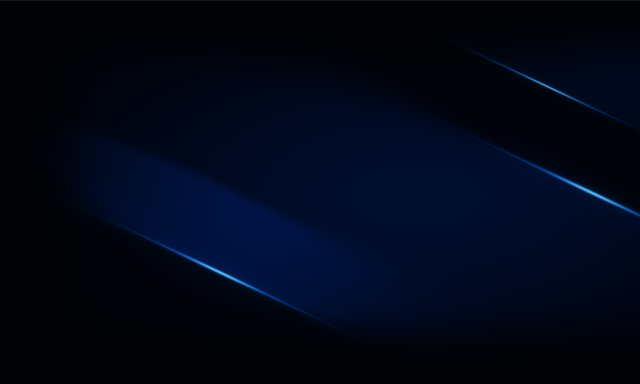
A Shadertoy shader for this background:

```glsl
// Dark navy backdrop crossed by three slanted light streaks.
// Broad Gaussian glows are cut by soft slanted edges; each streak is a thin
// core with a halo, tapered along its length around a hot spot.

// Positions are in canvas heights, origin at the lower left.
const vec2 LOW_BEAM  = vec2(0.574, 0.290);
const vec2 MID_BEAM  = vec2(1.541, 0.498);
const vec2 HIGH_BEAM = vec2(1.429, 0.773);
const vec2 BAND_EDGE = vec2(0.584, 0.513);
const float BEAM_SLOPE = -0.472;
const float BAND_SLOPE = -0.490;

const vec2 HAZE_CENTER = vec2(1.09, 0.49);
const vec2 HAZE_SIZE   = vec2(0.88, 0.42);
const vec2 CORNER_CENTER = vec2(1.63, 0.79);
const vec2 CORNER_SIZE   = vec2(0.40, 0.22);

const float HAZE_LEVEL   = 0.168;
const float BAND_LEVEL   = 0.130;
const float CORNER_LEVEL = 0.085;
const float BAND_LENGTH  = 0.44;

const vec3 NAVY = vec3(0.0, 0.285, 1.0);
const vec3 BEAM_BLUE = vec3(0.02, 0.29, 0.68);
const vec3 BEAM_HOT  = vec3(0.30, 0.44, 0.28);
const vec3 BASE = vec3(0.0, 0.003, 0.010);
const vec3 RIM  = vec3(0.09);

float bell(float x) { return exp(-x * x); }

float glow(vec2 p, vec2 center, vec2 size) {
    vec2 q = (p - center) / size;
    return exp(-dot(q, q));
}

// Coordinates along (x) and above (y) a slanted line through the anchor.
vec2 lineSpace(vec2 p, vec2 anchor, float slope) {
    vec2 dir = normalize(vec2(1.0, slope));
    vec2 q = p - anchor;
    return vec2(dot(q, dir), dot(q, vec2(-dir.y, dir.x)));
}

// Soft step from 0 below the line to 1 above it.
float above(float dist, float softness) {
    return smoothstep(-softness, softness, dist);
}

vec3 beam(vec2 q, float width, float reach, float hotReach) {
    float taper = bell(q.x / reach);
    float core = bell(q.y / (width * (0.6 + 0.4 * taper)));
    float halo = exp(-abs(q.y) / (width * 3.5));
    return BEAM_BLUE * taper * (0.80 * core + 0.20 * halo)
         + BEAM_HOT * core * bell(q.x / hotReach);
}

void mainImage(out vec4 fragColor, in vec2 fragCoord) {
    vec2 p = fragCoord / iResolution.y;
    vec2 low  = lineSpace(p, LOW_BEAM, BEAM_SLOPE);
    vec2 mid  = lineSpace(p, MID_BEAM, BEAM_SLOPE);
    vec2 high = lineSpace(p, HIGH_BEAM, BEAM_SLOPE);
    vec2 band = lineSpace(p, BAND_EDGE, BAND_SLOPE);

    // Wide haze between the low and middle streaks, blurrier to the left
    float midSoft = 0.015 + 0.13 * (1.0 - smoothstep(-1.0, -0.15, mid.x));
    float lowSoft = 0.015 + 0.10 * smoothstep(0.15, 0.70, abs(low.x));
    float aboveLow = above(low.y, lowSoft);
    float haze = HAZE_LEVEL * glow(p, HAZE_CENTER, HAZE_SIZE);
    haze *= mix(1.0, 0.24, above(mid.y, midSoft));
    haze *= mix(0.48, 1.0, aboveLow);

    // Brighter band over the low streak; its top edge bends down at the left
    float bend = min(band.x, 0.0);
    float topDist = band.y + 0.2 * bend * bend;
    float topSoft = 0.020 + 0.09 * smoothstep(0.1, 0.7, band.x);
    float bandGlow = BAND_LEVEL * bell((low.x + 0.02) / BAND_LENGTH);
    bandGlow *= aboveLow * (1.0 - above(topDist, topSoft));

    // Faint glow in the upper right corner
    float corner = CORNER_LEVEL * glow(p, CORNER_CENTER, CORNER_SIZE);
    corner *= above(high.y, 0.015);

    // Fade to black at the left, bottom and top
    float fade = smoothstep(0.0, 0.30, p.x)
               * smoothstep(-0.01, 0.22, p.y)
               * (1.0 - smoothstep(0.78, 1.01, p.y) * 0.85);
    vec3 color = BASE + NAVY * (haze + bandGlow + corner) * fade;

    // Light streaks
    color += beam(low, 0.0038, 0.21, 0.080);
    color += beam(mid, 0.0042, 0.21, 0.090);
    color += beam(high, 0.0027, 0.18, 0.075) * 0.80;

    // Hairline along the top border
    color += RIM * smoothstep(0.996, 0.999, p.y);

    fragColor = vec4(clamp(color, 0.0, 1.0), 1.0);
}
```
